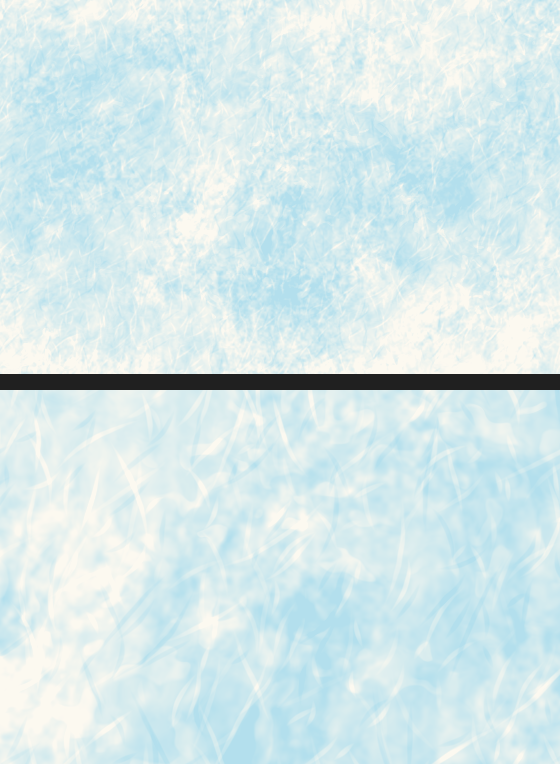
Top, the full canvas; bottom, a detail of the centre.
A Shadertoy shader for this texture:

```glsl
// Mottled pale blue paint rubbed thinly over a cream ground.
// Warped cloud noise sets the patches; stretched noise at several angles gives
// dry brush marks, and scattered short segments give the fine scratches.

float hash(vec2 p) {
    vec3 q = fract(p.xyx * vec3(0.1031, 0.1030, 0.0973));
    q += dot(q, q.yzx + 33.33);
    return fract((q.x + q.y) * q.z);
}

float noise(vec2 p) {
    vec2 cell = floor(p), f = fract(p);
    f = f * f * (3.0 - 2.0 * f);
    return mix(mix(hash(cell), hash(cell + vec2(1, 0)), f.x),
               mix(hash(cell + vec2(0, 1)), hash(cell + vec2(1, 1)), f.x), f.y);
}

mat2 rotation(float a) {
    return mat2(cos(a), -sin(a), sin(a), cos(a));
}

float fbm(vec2 p, int octaves, float gain) {
    float sum = 0.0, weight = 0.0, amplitude = 1.0;
    for (int i = 0; i < octaves; i++) {
        sum += amplitude * noise(p);
        weight += amplitude;
        amplitude *= gain;
        p = rotation(0.6) * p * 2.03 + 17.3;
    }
    return sum / weight;
}

// Dry brush marks: stretched noise, each angle confined to its own patches
float brushMarks(vec2 p) {
    float sum = 0.0, weight = 0.05;
    for (int i = 0; i < 5; i++) {
        float id = float(i);
        float patchMask = smoothstep(0.4, 0.75, noise(p * 6.0 + 31.0 * id));
        vec2 q = rotation(0.45 + 0.36 * id) * p;
        float marks = 0.6 * noise(q * vec2(16.0, 75.0) + 50.0 * id)
                    + 0.4 * noise(q * vec2(38.0, 150.0) + 90.0 * id);
        sum += patchMask * (marks - 0.5);
        weight += patchMask;
    }
    return sum / weight;
}

// Short tapered scratches, one per cell, leaning mostly up to the right
float scratches(vec2 p, float cellSize, float seed) {
    float pixel = 1.0 / iResolution.y, result = 0.0;
    vec2 home = floor(p / cellSize);
    for (int y = -1; y <= 1; y++)
    for (int x = -1; x <= 1; x++) {
        vec2 cell = home + vec2(x, y);
        vec2 key = cell + seed;
        vec2 centre = (cell + vec2(hash(key), hash(key + 41.7))) * cellSize;
        float angle = 0.4 + 1.7 * hash(key + 83.1);
        vec2 q = rotation(angle) * (p - centre);
        float halfLength = cellSize * (0.3 + 0.6 * hash(key + 12.9));
        float along = q.x / halfLength;
        q.y += 0.12 * halfLength * (hash(key + 5.3) - 0.5) * 4.0 * along * along;
        float taper = max(1.0 - along * along, 0.0);
        float halfWidth = 0.0022 * taper;
        float line = 1.0 - smoothstep(halfWidth - pixel, halfWidth + pixel, abs(q.y));
        float strength = hash(key + 67.0);
        result += line * taper * (strength < 0.25 ? -0.6 : strength);
    }
    return result;
}

void mainImage(out vec4 fragColor, in vec2 fragCoord) {
    vec2 p = fragCoord / iResolution.y;

    // Ragged displacement roughens every patch border
    vec2 warp = vec2(fbm(p * 9.0 + 3.7, 4, 0.6), fbm(p * 9.0 + 61.2, 4, 0.6)) - 0.5;
    vec2 q = p + 0.09 * warp;

    // Paint coverage from broad clouds down to fine grain
    float clouds = fbm(q * 3.2 + 8.4, 3, 0.5) - 0.5;
    float mottling = fbm(q * 13.0 + 24.0, 5, 0.68) - 0.5;
    float grain = 0.6 * noise(p * 85.0 + 5.0) + 0.4 * noise(p * 165.0 + 70.0) - 0.5;
    float grainPatch = smoothstep(0.25, 0.75, noise(q * 8.0 + 44.0));
    float border = smoothstep(0.27, 0.5, abs(q.y - 0.5));

    float coverage = 0.54 + 0.95 * clouds + 1.1 * mottling - 0.25 * border;
    coverage += 0.75 * brushMarks(p + 0.02 * warp);
    coverage += mix(0.2, 0.75, grainPatch) * grain;

    // Cream pits where the paint skipped
    float pits = smoothstep(0.64, 0.8, noise(q * 62.0 + 19.0));
    coverage -= 0.22 * pits * smoothstep(0.4, 0.7, noise(p * 7.0 + 90.0));

    // Scratches at three sizes
    for (int i = 0; i < 3; i++) {
        float id = float(i);
        coverage -= 0.36 * scratches(p + 0.012 * warp, 0.035 + 0.018 * id, 130.0 * id);
    }

    vec3 cream = vec3(0.990, 0.975, 0.940);
    vec3 blue = vec3(0.715, 0.880, 0.930);
    fragColor = vec4(mix(cream, blue, clamp(coverage, 0.0, 1.05)), 1.0);
}
```
